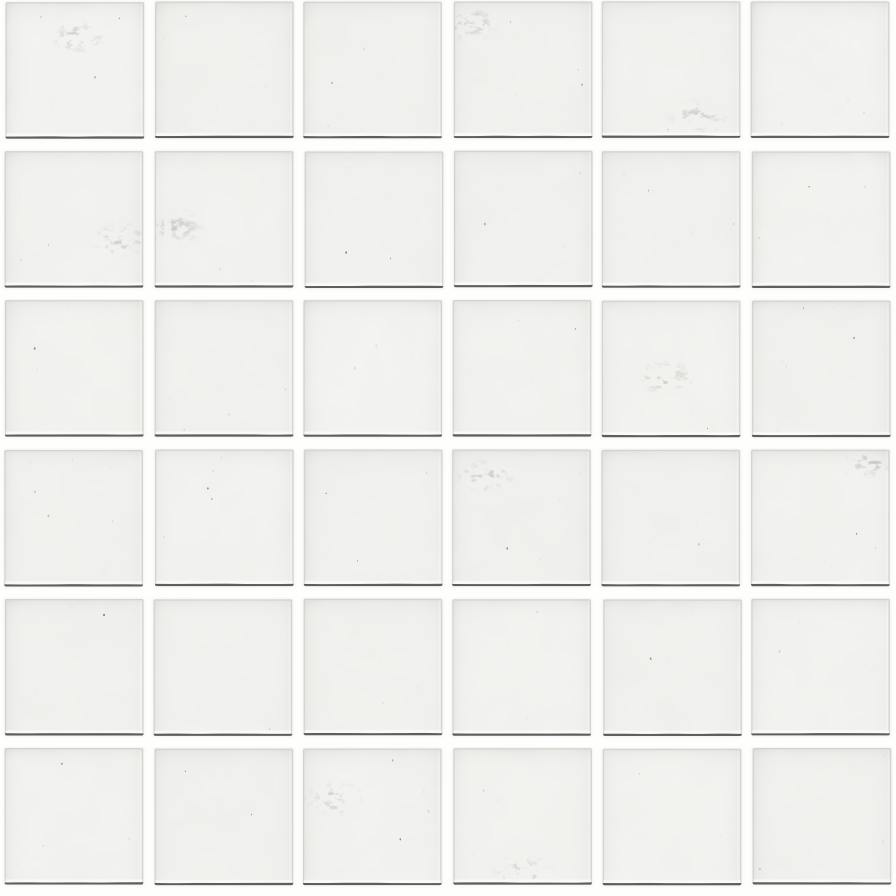
A WebGL 1 fragment shader for this texture:

```glsl
precision highp float;

uniform vec2 u_resolution;

const float TILES = 6.0;

float hash(vec2 p) {
    vec3 q = fract(p.xyx * vec3(0.1031, 0.1030, 0.0973));
    q += dot(q, q.yzx + 33.33);
    return fract((q.x + q.y) * q.z);
}

vec2 hash2(vec2 p) {
    return vec2(hash(p), hash(p + 57.3));
}

float noise(vec2 p) {
    vec2 i = floor(p), f = fract(p);
    f = f * f * (3.0 - 2.0 * f);
    return mix(mix(hash(i), hash(i + vec2(1.0, 0.0)), f.x),
               mix(hash(i + vec2(0.0, 1.0)), hash(i + 1.0), f.x), f.y);
}

float fbm(vec2 p) {
    return 0.55 * noise(p) + 0.3 * noise(p * 2.1 + 7.0) + 0.15 * noise(p * 4.3 + 19.0);
}

float roundedBox(vec2 p, vec2 halfSize, float radius) {
    vec2 q = abs(p) - halfSize + radius;
    return length(max(q, 0.0)) + min(max(q.x, q.y), 0.0) - radius;
}

void main() {
    vec2 grid = gl_FragCoord.xy / u_resolution * TILES;
    vec2 id = mod(floor(grid), TILES);
    vec2 cell = fract(grid);
    float pixel = TILES / min(u_resolution.x, u_resolution.y);

    // Tile outline, set slightly off its cell centre
    vec2 halfSize = vec2(0.464, 0.457);
    vec2 p = cell - vec2(0.498, 0.531) - (hash2(id + 3.0) - 0.5) * vec2(0.014, 0.006);
    float dist = roundedBox(p, halfSize, 0.012);
    float inside = clamp(0.5 - dist / pixel, 0.0, 1.0);
    vec2 low = max(p + halfSize, 0.0);
    vec2 high = max(halfSize - p, 0.0);

    // Glaze with faint clouding and a tone per tile
    vec2 local = cell + id * 11.0;
    vec3 color = vec3(0.945, 0.945, 0.938);
    color += (hash(id + 21.0) - 0.5) * 0.008;
    color += (fbm(local * 4.0) - 0.5) * 0.012;
    color.b -= 0.004 * noise(local * 2.0 + 40.0);

    // Soft shading towards the left, right and top edges
    vec2 strength = 0.7 + 0.6 * hash2(id + 31.0);
    float shade = 0.045 * strength.x * exp(-low.x / 0.04)
                + 0.035 * strength.y * exp(-high.x / 0.04)
                + 0.050 * exp(-high.y / 0.042);
    color -= shade * (0.8 + 0.4 * noise(local * 9.0));

    // Pale glint just within the right edge
    color += 0.025 * smoothstep(0.03, 0.018, high.x) * smoothstep(0.006, 0.016, high.x);

    // Rubbed scuffs on a few tiles, mostly near the rim
    vec2 scuffAt = (hash2(id + 71.0) - 0.5) * vec2(0.8, 0.92);
    float scuff = smoothstep(0.5, 0.78, fbm(local * vec2(24.0, 32.0)));
    scuff *= smoothstep(0.2, 0.0, length((p - scuffAt) * vec2(0.8, 1.4)));
    color -= 0.14 * scuff * step(0.68, hash(id + 83.0));

    // Tiny scattered specks
    for (int i = 0; i < 6; i++) {
        vec2 key = id + float(i) * 13.7 + 101.0;
        vec2 offset = p - (hash2(key) - 0.5) * 0.84;
        float radius = 0.003 + 0.004 * hash(key + 5.0);
        float speck = 1.0 - smoothstep(radius - 0.5 * pixel, radius + 0.5 * pixel,
                                       length(offset * vec2(1.0, 0.75)));
        float depth = hash(key + 9.0);
        color -= speck * (0.02 + 0.4 * pow(depth, 6.0));
    }

    // Thin grey rim, light lower bevel and dark bottom line
    float rim = smoothstep(-0.014, -0.003, dist);
    color = mix(color, vec3(0.82, 0.82, 0.80), rim * 0.9);
    float bevel = smoothstep(0.042, 0.026, low.y) * smoothstep(0.0, 0.012, min(low.x, high.x));
    color = mix(color, vec3(0.985, 0.985, 0.98), bevel * 0.85);
    float lineHeight = 0.0145 + 0.003 * (noise(local * vec2(6.0, 1.0)) - 0.5);
    float line = clamp(0.5 + (lineHeight - low.y) / max(pixel, 0.006), 0.0, 1.0);
    color = mix(color, vec3(0.37, 0.37, 0.36), line);

    // White joints with a faint shadow around each tile
    vec3 grout = vec3(0.996, 0.996, 0.994) - 0.05 * exp(-max(dist, 0.0) / 0.008);
    gl_FragColor = vec4(mix(grout, color, inside), 1.0);
}
```
